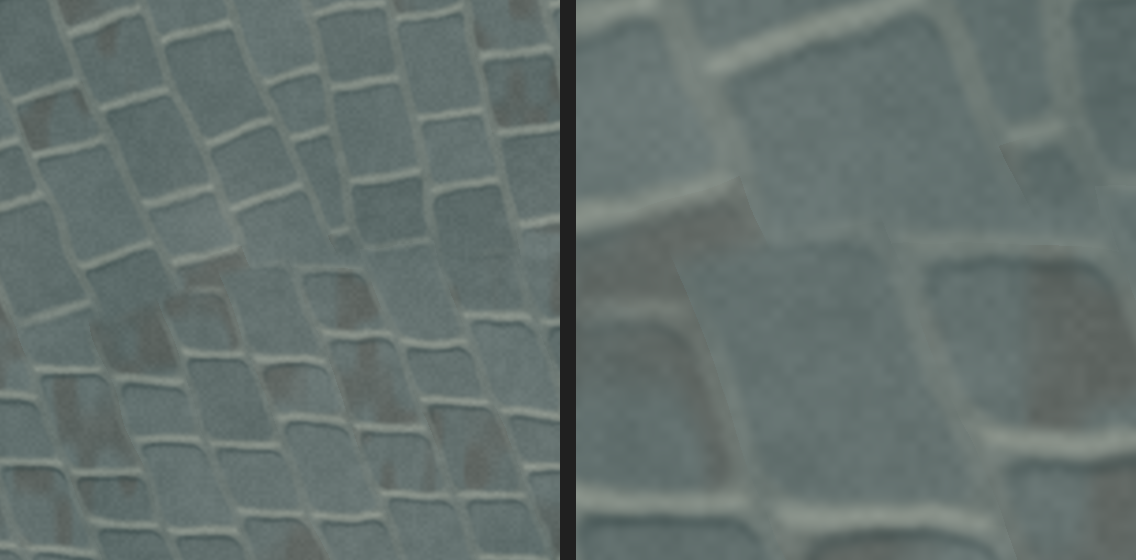
Left: the whole. Right: its middle third, enlarged.
This texture is drawn by a WebGL 2 fragment shader. Its source:

```glsl
#version 300 es
precision highp float;
// Worn grey-green paving: slanted columns of alternating short and tall stones.
// An upper fan of tilted courses meets a lower field of level courses at a soft
// seam; each stone is shaded from its distances to the side and cross joints.
uniform vec2 u_resolution;
out vec4 outColor;

const vec3 STONE = vec3(0.385, 0.440, 0.434);
const vec3 STAIN = vec3(0.350, 0.365, 0.345);
const vec3 MORTAR = vec3(0.450, 0.492, 0.470);
const vec3 RIDGE = vec3(0.555, 0.590, 0.555);
const vec3 SHADOW = vec3(0.235, 0.300, 0.300);

struct Stone {
  float side;   // distance to the nearest side joint
  float below;  // signed distance below the nearest cross joint
  vec2 id;
};

float hash(vec2 p) {
  return fract(sin(dot(p, vec2(127.1, 311.7))) * 43758.5453);
}

float noise(vec2 p) {
  vec2 i = floor(p), f = fract(p);
  f = f * f * (3.0 - 2.0 * f);
  return mix(mix(hash(i), hash(i + vec2(1, 0)), f.x),
             mix(hash(i + vec2(0, 1)), hash(i + vec2(1, 1)), f.x), f.y);
}

float bump(float x, float width) {
  return exp(-x * x / (width * width));
}

// Splits one column into short and tall stones; column is fractional across.
Stone layStone(float column, float width, float y, float tilt, float pairHeight,
               float start, float stagger) {
  float index = floor(column);
  float across = column - index;
  float course = (y + tilt * (across - 0.5) * width) / pairHeight
               - start - stagger * index;
  float pair = floor(course + 0.5);
  float t = course - pair;
  float halfShort = 0.2 + 0.06 * (hash(vec2(index, pair)) - 0.5);
  float below = t > 0.0 ? t - halfShort : t + halfShort;
  float row = abs(t) < halfShort ? 2.0 * pair : 2.0 * floor(course) + 1.0;
  return Stone(min(across, 1.0 - across) * width, below * pairHeight, vec2(index, row));
}

// Two straight bundles of columns with one tapering column between them.
Stone upperFan(vec2 p) {
  float left = 0.404 + 0.43 * p.y;
  float right = 0.547 + 0.215 * p.y;
  float width = right - left;
  float column = 3.0 + (p.x - left) / width;
  float tilt = 0.24;
  if (p.x < left) {
    width = 0.157;
    column = 3.0 + (p.x - left) / width;
    tilt = 0.27;
  } else if (p.x > right) {
    width = 0.141;
    column = 4.0 + (p.x - right) / width;
    tilt = 0.15;
  }
  return layStone(column, width, p.y, tilt, 0.296, 0.72, 0.6375);
}

Stone lowerField(vec2 p) {
  float width = 0.134;
  float column = (p.x + 0.192 - 0.375 * p.y) / width;
  return layStone(column, width, p.y, -0.02, 0.281, 0.16, 0.44);
}

vec3 shade(Stone s, vec2 p, float radius, float sideStrength, float relief, float wear) {
  float cross = abs(s.below);
  float edge = radius - length(max(radius - vec2(s.side, cross), 0.0));

  // Stone face: tone per stone and occasional brown stains
  float tone = hash(s.id + 17.0) - 0.5;
  vec3 color = STONE + 0.035 * tone;
  float stain = smoothstep(0.45, 0.8, noise(p * vec2(26.0, 13.0) + s.id));
  color = mix(color, STAIN, 0.65 * stain * step(0.68, hash(s.id + 5.0)));

  // Rounded joints, ridge along cross joints, shadow under each ridge
  float crossWeight = bump(cross, 0.014);
  float joint = 1.0 - smoothstep(0.004, 0.015, edge);
  color = mix(color, MORTAR, joint * wear * mix(sideStrength, 0.9, crossWeight));
  float ridge = bump(s.below + 0.001, 0.0065) * smoothstep(0.0, 0.014, s.side);
  color = mix(color, RIDGE, ridge * wear * 0.85);
  float shadow = bump(edge - 0.0125, 0.0055) * smoothstep(0.0, 0.009, s.below)
               * bump(cross, 0.025);
  return mix(color, SHADOW, shadow * relief * wear);
}

void main() {
  vec2 p = gl_FragCoord.xy / u_resolution;
  p.y = 1.0 - p.y;

  // Uneven hand-laid edges
  vec2 wobble = vec2(noise(p * 13.0), noise(p * 13.0 + 40.0)) - 0.5;
  vec2 q = p + 0.013 * wobble + 0.003 * (noise(p * 55.0) - 0.5);

  // Seam between the fields, where the joints are worn down
  float seam = mix(0.60, 0.455, smoothstep(0.0, 0.62, p.x));
  float fromSeam = p.y - seam + 0.02 * (noise(p * 18.0 + 9.0) - 0.5);
  float wear = mix(0.3, 1.0, smoothstep(0.0, 0.065, abs(fromSeam)));
  wear *= mix(0.72, 1.0, noise(p * 21.0 + 70.0));

  vec3 upper = shade(upperFan(q), p, 0.022, 0.95, 0.42, wear);
  vec3 lower = shade(lowerField(q), p, 0.030, 0.62, 0.68, wear);
  vec3 color = mix(upper, lower, smoothstep(-0.015, 0.015, fromSeam));

  // Broad weathering and fine grain
  color += 0.045 * (noise(p * 5.0 + 3.0) - 0.5) * vec3(1.1, 0.9, 0.85);
  color += 0.025 * (noise(p * 38.0) - 0.5);
  color += 0.030 * (noise(p * 150.0) - 0.5);
  outColor = vec4(color, 1.0);
}
```
